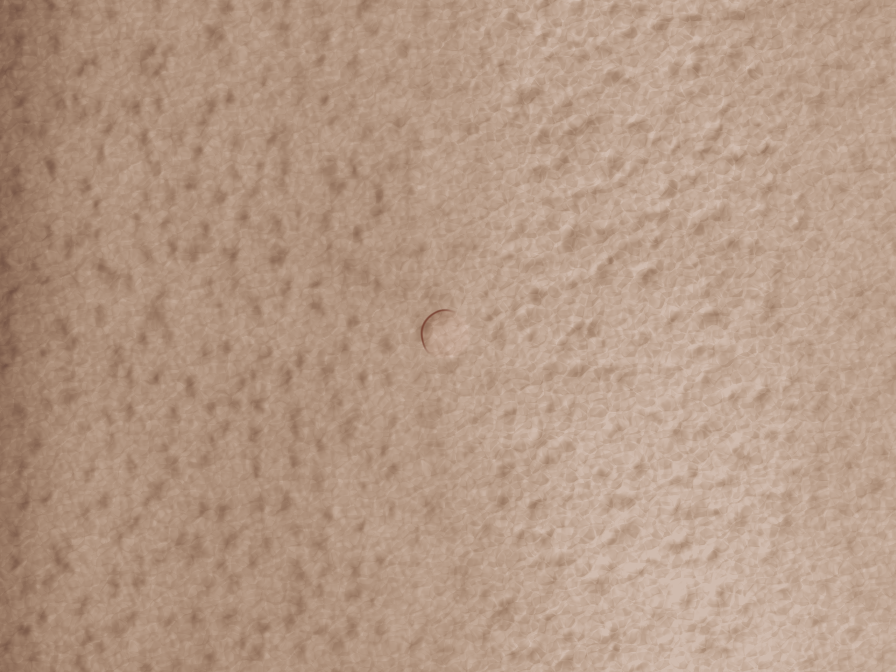
Give the GLSL for this texture, as a WebGL 2 fragment shader.

```glsl
#version 300 es
precision highp float;
// Close view of softly lit skin: a curved tone field carries crinkled cells,
// scattered slanted pores with raised glossy lips, and one shallow dimple.
// All relief is summed as one tone value, then mapped to a warm colour ramp.
uniform vec2 u_resolution;
out vec4 fragColor;

vec2 hash2(vec2 p) {
    vec3 q = fract(p.xyx * vec3(0.1031, 0.1030, 0.0973));
    q += dot(q, q.yzx + 33.33);
    return fract((q.xx + q.yz) * q.zy);
}

float noise(vec2 p) {
    vec2 i = floor(p), f = fract(p);
    f = f * f * (3.0 - 2.0 * f);
    float low = mix(hash2(i).x, hash2(i + vec2(1, 0)).x, f.x);
    float high = mix(hash2(i + vec2(0, 1)).x, hash2(i + vec2(1, 1)).x, f.x);
    return mix(low, high, f.y) - 0.5;
}

vec2 noise2(vec2 p) {
    return vec2(noise(p), noise(p + 57.3));
}

// Crinkled facets: cells lit from the upper left, x = slope light, y = crease
vec2 crinkle(vec2 p) {
    vec2 cell = floor(p), nearest = vec2(0);
    float d1 = 9.0, d2 = 9.0;
    for (int j = -1; j <= 1; j++)
    for (int i = -1; i <= 1; i++) {
        vec2 id = cell + vec2(i, j);
        vec2 d = p - id - hash2(id);
        float len = length(d);
        if (len < d1) { d2 = d1; d1 = len; nearest = d; }
        else d2 = min(d2, len);
    }
    float gap = d2 - d1;
    float slope = dot(nearest, vec2(-0.6, 0.8)) * smoothstep(0.0, 0.22, gap);
    return vec2(slope, 1.0 - smoothstep(0.0, 0.25, gap));
}

// Scattered pores: x = dark pit with a soft halo, y = bright lip
vec2 pores(vec2 p, float gloss) {
    vec2 sum = vec2(0), cell = floor(p / 0.046);
    for (int j = -1; j <= 1; j++)
    for (int i = -1; i <= 1; i++) {
        vec2 id = cell + vec2(i, j);
        vec2 r = hash2(id + 11.0), s = hash2(id + 83.0);
        if (s.x > 0.9) continue;
        vec2 d = p - (id + 0.08 + 0.84 * r) * 0.046;
        float a = mix(1.35, 0.65, gloss) + (s.y - 0.5) * 0.9;
        vec2 along = vec2(cos(a), sin(a));
        float size = mix(0.8, 1.2, fract(s.y * 7.0));
        vec2 q = vec2(dot(d, along), dot(d, vec2(-along.y, along.x))) / size;
        float r2 = dot(q * q, 1.0 / vec2(0.00015, 0.000065));
        float pit = 0.75 * exp(-r2) + 0.25 * exp(-r2 * 0.4);
        vec2 l = q - mix(vec2(0.001, -0.012), vec2(0.003, 0.012), gloss);
        float lip = exp(-dot(l * l, 1.0 / vec2(0.00018, 0.000055)));
        sum += vec2(pit, lip) * mix(0.6, 1.0, fract(s.x * 9.0));
    }
    return min(sum, vec2(1.2));
}

void main() {
    vec2 p = gl_FragCoord.xy / u_resolution.y;
    float u = gl_FragCoord.x / u_resolution.x;

    // Broad light over the curved surface, with a slanted sheen
    float edge = u + 0.03 * (0.5 - p.y);
    float tone = 0.08 + 0.62 * smoothstep(-0.06, 0.12, edge)
               + 0.20 * smoothstep(0.15, 0.85, u);
    float sheenX = (u - 0.78 + 0.16 * p.y) / 0.22;
    float sheen = exp(-sheenX * sheenX);
    tone += 0.19 * sheen * exp(-p.y * p.y * 3.0) + 0.03 * sheen;
    tone += 0.08 * noise(p * 5.0) + 0.09 * noise(p * 14.0);
    float gloss = smoothstep(0.38, 0.62, u) * (1.0 - 0.5 * smoothstep(0.8, 1.0, u));

    // Dimple coordinates
    vec2 d = p - vec2(0.663, 0.502);
    float dist = length(d + 0.003 * noise2(p * 45.0));
    float inside = 1.0 - smoothstep(0.033, 0.038, dist);
    float facing = dot(d, vec2(-0.85, 0.53)) / max(length(d), 0.001);

    // Fine crinkles, slanted streaks and grain
    vec2 warped = p + 0.009 * noise2(p * 60.0);
    vec2 coarse = crinkle(warped * vec2(56.0, 70.0));
    vec2 fine = crinkle(warped.yx * vec2(115.0, 95.0) + 31.0);
    float relief = mix(0.75, 1.0, gloss);
    tone += relief * (0.22 * coarse.x + 0.17 * fine.x);
    tone += (0.10 * gloss - 0.02) * coarse.y - 0.03 * fine.y;
    vec2 streak = vec2(p.x + 0.4 * p.y, p.y - 0.4 * p.x);
    tone += 0.20 * noise(streak * vec2(150.0, 85.0)) + 0.10 * noise(p * 210.0);

    // Pores, fading inside the dimple
    vec2 pore = pores(p + 0.009 * noise2(p * 75.0), gloss) * (1.0 - inside);
    tone -= pore.x * mix(0.47, 0.42, gloss);
    tone += pore.y * mix(0.12, 0.29, gloss) + 0.015;

    // Dimple floor: shaded under the rim, pale toward the open side
    float underRim = smoothstep(0.006, 0.036, dist) * smoothstep(-0.3, 0.8, facing);
    tone += inside * (0.08 - 0.42 * underRim + 0.25 * noise(p * 110.0));
    float openRim = (dist - 0.036) / 0.004;
    tone += 0.10 * exp(-openRim * openRim) * smoothstep(0.1, 0.8, -facing);

    // Warm colour ramp and the reddish rim crescent
    tone = clamp(tone, -0.2, 1.25);
    vec3 skin = vec3(0.51, 0.38, 0.31) + tone * vec3(0.25, 0.28, 0.28)
              + tone * (1.0 - tone) * vec3(0.02, -0.01, -0.07);
    float rim = smoothstep(0.033, 0.036, dist) * (1.0 - smoothstep(0.036, 0.039, dist));
    rim *= smoothstep(0.0, 0.8, facing);
    skin = mix(skin, vec3(0.46, 0.24, 0.18), 0.85 * rim);
    skin += inside * vec3(0.008, -0.004, -0.004);
    fragColor = vec4(skin, 1.0);
}
```
